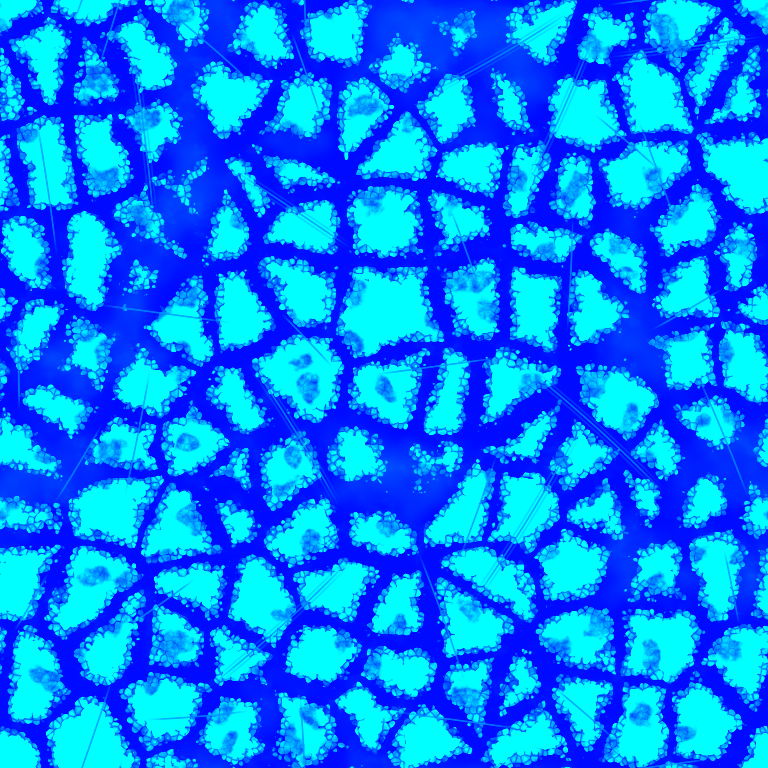
Write a WebGL 1 fragment shader that draws this texture.

```glsl
precision highp float;
// Crackled aqua plates parted by deep blue veins: a wrapped Voronoi border
// distance is roughened by noise and fine grains, which crumble the rims.
// Smudges, hazy pools and thin scratches are scattered on wrapped grids.
uniform vec2 u_resolution;

#define PLATES 11.0
#define GRAINS 116.0
#define SMUDGES 15.0
#define SCRATCHES 6.0
#define VEIN_EDGE 0.065
#define PLATE_EDGE 0.155
#define ROUGHNESS 0.30
#define GRAIN_BITE 0.13
#define HAZE 0.24
#define DEEP_BLUE vec3(0.0, 0.04, 1.0)
#define AQUA vec3(0.0, 1.0, 1.0)

vec2 hash2(vec2 c) {
  return fract(sin(vec2(dot(c, vec2(127.1, 311.7)), dot(c, vec2(269.5, 183.3)))) * 43758.5453);
}

// Value noise that repeats after n lattice cells.
float noise(vec2 uv, float n) {
  vec2 p = uv * n, i = floor(p), f = fract(p);
  f = f * f * (3.0 - 2.0 * f);
  vec2 a = mod(i, n) + n, b = mod(i + 1.0, n) + n;
  return mix(mix(hash2(a).x, hash2(vec2(b.x, a.y)).x, f.x),
             mix(hash2(vec2(a.x, b.y)).x, hash2(b).x, f.x), f.y);
}

float fbm(vec2 uv, float n) {
  float sum = 0.0, amp = 0.533;
  for (int k = 0; k < 4; k++) {
    sum += amp * noise(uv, n);
    n *= 2.0;
    amp *= 0.5;
  }
  return sum;
}

// Wrapped Voronoi: x border distance, y centre distance, z cell random.
vec3 voronoi(vec2 uv, float n) {
  vec2 p = uv * n, base = floor(p), f = fract(p), nearest = vec2(0.0);
  float best = 9.0, id = 0.0, border = 9.0;
  for (int y = -1; y <= 1; y++) for (int x = -1; x <= 1; x++) {
    vec2 g = vec2(float(x), float(y)), cell = mod(base + g, n);
    vec2 r = g + 0.03 + 0.94 * hash2(cell) - f;
    if (dot(r, r) < best) {
      best = dot(r, r);
      nearest = r;
      id = hash2(cell + 57.0).x;
    }
  }
  for (int y = -2; y <= 2; y++) for (int x = -2; x <= 2; x++) {
    vec2 g = vec2(float(x), float(y));
    vec2 r = g + 0.03 + 0.94 * hash2(mod(base + g, n)) - f, gap = r - nearest;
    if (dot(gap, gap) > 0.0001) border = min(border, dot(0.5 * (r + nearest), normalize(gap)));
  }
  return vec3(border, sqrt(best), id);
}

// Ragged tilted ovals, 0 to 1.
float smudges(vec2 uv, float ragged) {
  vec2 p = uv * SMUDGES, base = floor(p);
  float mask = 0.0;
  for (int y = -1; y <= 1; y++) for (int x = -1; x <= 1; x++) {
    vec2 cell = base + vec2(float(x), float(y)), key = mod(cell, SMUDGES);
    vec2 r = p - cell - hash2(key + 91.0), rnd = hash2(key + 133.0);
    float a = 6.2832 * rnd.x, c = cos(a), s = sin(a);
    r = vec2(c * r.x + s * r.y, 1.5 * (c * r.y - s * r.x));
    float oval = length(r) / (0.25 + 0.3 * rnd.y) + 1.6 * (ragged - 0.5);
    mask = max(mask, (1.0 - smoothstep(0.65, 1.0, oval)) * step(rnd.y, 0.65));
  }
  return mask;
}

// Slightly bowed hairlines that fade towards their ends.
float scratches(vec2 uv, float px) {
  vec2 p = uv * SCRATCHES, base = floor(p);
  float mask = 0.0, width = SCRATCHES * max(0.0011, 0.6 * px);
  for (int y = -1; y <= 1; y++) for (int x = -1; x <= 1; x++) {
    vec2 cell = base + vec2(float(x), float(y)), key = mod(cell, SCRATCHES);
    vec2 r = p - cell - hash2(key + 211.0), rnd = hash2(key + 277.0);
    float a = 6.2832 * rnd.x, c = cos(a), s = sin(a), reach = 0.25 + 0.65 * rnd.y;
    r = vec2(c * r.x + s * r.y, c * r.y - s * r.x);
    float off = abs(r.y + 0.12 * (rnd.x - 0.5) * r.x * r.x);
    float fade = 1.0 - smoothstep(0.5, 1.0, abs(r.x) / reach);
    float line = 1.0 - smoothstep(0.4 * width, 1.6 * width, off);
    float twin = 1.0 - smoothstep(0.4 * width, 1.6 * width, abs(off - 4.0 * width));
    mask = max(mask, fade * max(line, 0.4 * twin * step(0.5, rnd.y)));
  }
  return mask;
}

void main() {
  vec2 uv = gl_FragCoord.xy / u_resolution;
  float px = 1.0 / min(u_resolution.x, u_resolution.y), soft = PLATES * px;
  vec2 wobble = vec2(noise(uv, 24.0), noise(uv + 0.37, 24.0)) - 0.5;
  vec3 plate = voronoi(uv + 0.010 * wobble, PLATES);
  vec3 grain = voronoi(uv, GRAINS);
  float ragged = fbm(uv, 46.0), fine = fbm(uv + 0.19, 120.0);
  float haze = smoothstep(0.58, 0.9, fbm(uv + 0.61, 7.0));

  // Roughened height above the vein, lower in small worn plates and pools.
  float bite = ROUGHNESS * (ragged - 0.5) + GRAIN_BITE * (0.42 - grain.y);
  float height = plate.x + bite * smoothstep(0.0, 0.09, plate.x);
  height -= 0.09 * plate.z * plate.z + 0.2 * haze;

  // Vein, crumbled rim, then flat plate.
  float vein = HAZE * haze + 0.10 * smoothstep(0.45, 0.8, ragged) * fine;
  float crumb = 0.22 + 0.75 * sqrt(grain.z) + 0.9 * (fine - 0.5);
  crumb *= mix(0.5, 1.0, smoothstep(0.0, 0.22, grain.x));
  float tone = mix(vein, clamp(crumb, 0.0, 1.0), smoothstep(-soft, soft, height - VEIN_EDGE));
  tone = mix(tone, 1.0, smoothstep(-soft, soft, height - PLATE_EDGE));

  // Marks on the surface: smudges only darken, scratches pull to mid blue.
  float stain = 0.6 + 1.1 * (fine - 0.5) - 0.15 * (1.0 - smoothstep(0.0, 0.2, grain.x));
  tone = min(tone, mix(1.0, stain, 0.85 * smudges(uv, ragged)));
  tone = mix(tone, 0.55, 0.75 * scratches(uv, px));
  gl_FragColor = vec4(mix(DEEP_BLUE, AQUA, clamp(tone, 0.0, 1.0)), 1.0);
}
```
